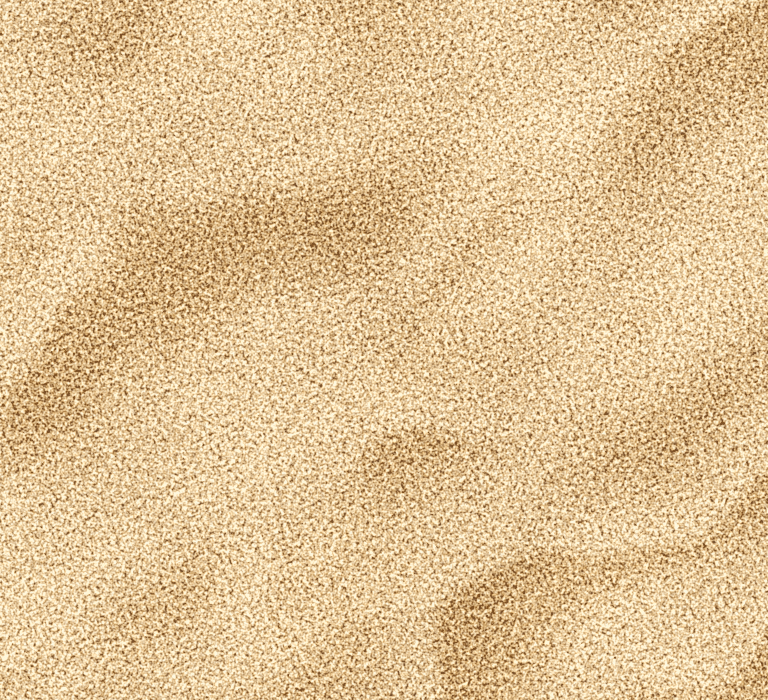
Give the GLSL for this texture, as a WebGL 1 fragment shader.

```glsl
precision highp float;

// Dry beach sand: fine speckled grains over soft, wind-blown diagonal ripples.
// A warped sawtooth shades the ripples, rotated gradient noise makes the grains,
// and their summed tone is looked up in a ramp from brown to pale cream.

uniform vec2 u_resolution;

const vec3 SPECK_BROWN  = vec3(0.48, 0.32, 0.17);
const vec3 SHADOW_BROWN = vec3(0.70, 0.55, 0.37);
const vec3 OCHRE        = vec3(0.80, 0.66, 0.46);
const vec3 DULL_SAND    = vec3(0.83, 0.71, 0.54);
const vec3 WARM_SAND    = vec3(0.91, 0.78, 0.59);
const vec3 PALE_SAND    = vec3(0.91, 0.81, 0.65);
const vec3 CREAM        = vec3(0.98, 0.89, 0.73);
const vec3 GLINT        = vec3(1.00, 0.97, 0.86);

const float RIPPLE_ANGLE = 0.66;
const float RIPPLES_PER_HEIGHT = 4.0;

vec2 rotate(vec2 p, float angle) {
  float c = cos(angle), s = sin(angle);
  return vec2(c * p.x + s * p.y, c * p.y - s * p.x);
}

float hash(vec2 p) {
  vec3 q = fract(vec3(p.xyx) * 0.1031);
  q += dot(q, q.yzx + 33.33);
  return fract((q.x + q.y) * q.z);
}

// Dot product of a random unit gradient at a lattice corner with the offset
float cornerSlope(vec2 cell, vec2 offset) {
  float angle = 6.28319 * hash(cell);
  return dot(vec2(cos(angle), sin(angle)), offset);
}

float gradientNoise(vec2 p) {
  vec2 cell = floor(p), f = p - cell;
  vec2 w = f * f * f * (f * (f * 6.0 - 15.0) + 10.0);
  vec2 e = vec2(1.0, 0.0);
  float low = mix(cornerSlope(cell, f), cornerSlope(cell + e, f - e), w.x);
  float high = mix(cornerSlope(cell + e.yx, f - e.yx),
                   cornerSlope(cell + e.xx, f - e.xx), w.x);
  return mix(low, high, w.y);
}

// Sharp crest on the upper side, long fade below; broken into patches
float rippleShadow(vec2 p) {
  vec2 q = rotate(p, RIPPLE_ANGLE);
  float warp = 0.9 * gradientNoise(p * 2.3 + 17.3)
             + 0.25 * gradientNoise(p * 6.5 + 41.7);
  float phase = fract(q.y * RIPPLES_PER_HEIGHT + warp + 0.35);
  float slope = smoothstep(0.05, 0.78, phase) * (1.0 - smoothstep(0.86, 1.0, phase));
  float patches = smoothstep(-0.30, 0.25, gradientNoise(q * vec2(3.0, 4.6) + 63.1));
  return slope * patches;
}

// Faint streaks and mottling between the ripples
float mottle(vec2 p) {
  vec2 q = rotate(p, RIPPLE_ANGLE);
  return gradientNoise(q * vec2(3.0, 9.0) + 85.2)
       + 0.6 * gradientNoise(q * vec2(14.0, 26.0) + 29.6);
}

// Clumps, grains and grit, each rotated so that no lattice direction shows
float grains(vec2 p) {
  return 2.6 * gradientNoise(rotate(p, 0.21) * 125.0 + 157.0)
       + 4.3 * gradientNoise(rotate(p, 0.47) * 205.0 + 311.0)
       + 3.9 * gradientNoise(rotate(p, 1.13) * 320.0 + 523.0);
}

float darkSpecks(vec2 p) {
  return smoothstep(0.33, 0.52, gradientNoise(rotate(p, 0.83) * 205.0 + 733.0));
}

vec3 blend(vec3 below, vec3 above, float start, float end, float tone) {
  return mix(below, above, clamp((tone - start) / (end - start), 0.0, 1.0));
}

vec3 sandRamp(float tone) {
  vec3 c = blend(SPECK_BROWN, SHADOW_BROWN, -3.4, -1.88, tone);
  c = blend(c, OCHRE, -1.88, -1.13, tone);
  c = blend(c, DULL_SAND, -1.13, -0.54, tone);
  c = blend(c, WARM_SAND, -0.54, 0.03, tone);
  c = blend(c, PALE_SAND, 0.03, 0.61, tone);
  c = blend(c, CREAM, 0.61, 1.35, tone);
  return blend(c, GLINT, 1.35, 2.6, tone);
}

void main() {
  vec2 p = gl_FragCoord.xy / u_resolution.y;

  float shadow = rippleShadow(p);
  float relief = 0.46 - 1.25 * shadow + 0.65 * mottle(p);
  float tone = relief + grains(p) - 1.4 * darkSpecks(p);

  // Single grains lean towards orange or grey; shadows are a little warmer
  float warmth = 0.08 + gradientNoise(rotate(p, 0.25) * 190.0 + 907.0) + 0.25 * shadow;
  vec3 colour = sandRamp(tone) + warmth * vec3(0.03, -0.005, -0.06);

  gl_FragColor = vec4(clamp(colour, 0.0, 1.0), 1.0);
}
```
